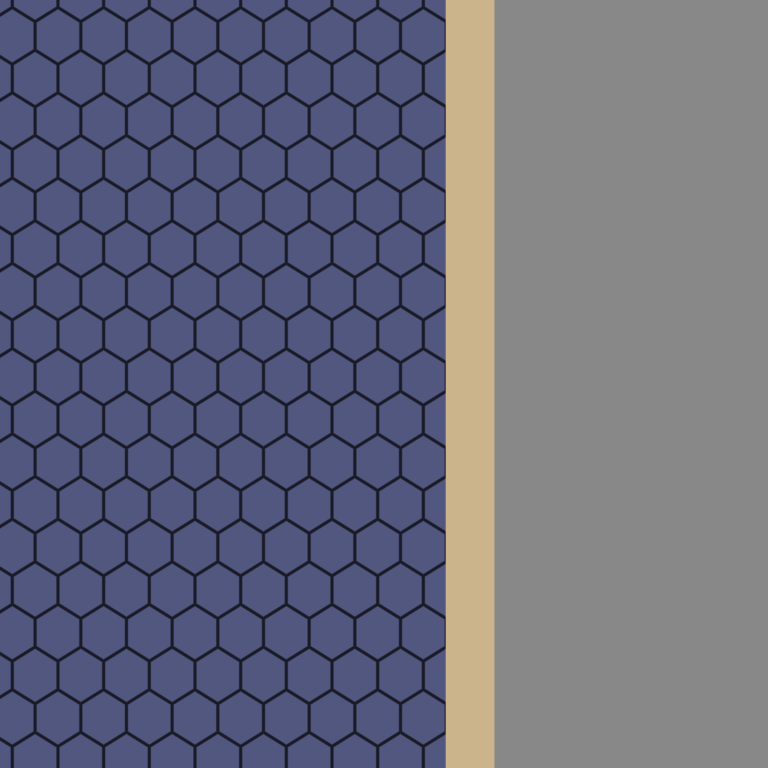
A Shadertoy shader for this pattern:

```glsl
const vec3 TILE_BLUE = vec3(0.318, 0.340, 0.498);
const vec3 GROUT_DARK = vec3(0.095, 0.100, 0.145);
const vec3 TRIM_TAN = vec3(0.796, 0.706, 0.549);
const vec3 WALL_GRAY = vec3(0.533);

const vec2 HEX_ROWS = vec2(1.0, 1.7320508);

// Offset from the nearest centre of a unit hexagonal lattice
vec2 hexOffset(vec2 p) {
    vec2 a = mod(p + 0.5 * HEX_ROWS, HEX_ROWS) - 0.5 * HEX_ROWS;
    vec2 b = mod(p, HEX_ROWS) - 0.5 * HEX_ROWS;
    return dot(a, a) < dot(b, b) ? a : b;
}

// Distance to one pair of cell sides, in canvas units
float sideDistance(vec2 cell, vec2 normal, vec2 pitch) {
    return (0.5 - dot(cell, normal)) / length(normal / pitch);
}

// Distance to the nearest side of a stretched hexagon
float hexEdge(vec2 uv, vec2 origin, vec2 pitch) {
    vec2 cell = abs(hexOffset((uv - origin) / pitch));
    float upright = sideDistance(cell, vec2(1.0, 0.0), pitch);
    float slanted = sideDistance(cell, vec2(0.5, 0.8660254), pitch);
    return min(upright, slanted);
}

// Smoothed step across an edge
float cover(float d, float blur) {
    return smoothstep(-blur, blur, d);
}

// Hexagonal tiles with dark grout
vec3 tiles(vec2 uv, float halfWidth, float blur) {
    float d = hexEdge(uv, vec2(0.0160, 0.0651), vec2(0.05947, 0.0641));
    return mix(GROUT_DARK, TILE_BLUE, cover(d - halfWidth, blur));
}

void mainImage(out vec4 fragColor, in vec2 fragCoord) {
    vec2 uv = fragCoord / iResolution.xy;
    float pixel = 1.0 / min(iResolution.x, iResolution.y);

    // Tiled panel, vertical trim and plain wall from left to right
    vec3 color = tiles(uv, 0.0020, max(0.0013, 0.7 * pixel));
    color = mix(color, TRIM_TAN, cover(uv.x - 0.5803, 0.7 * pixel));
    color = mix(color, WALL_GRAY, cover(uv.x - 0.6438, 0.7 * pixel));

    fragColor = vec4(color, 1.0);
}
```
